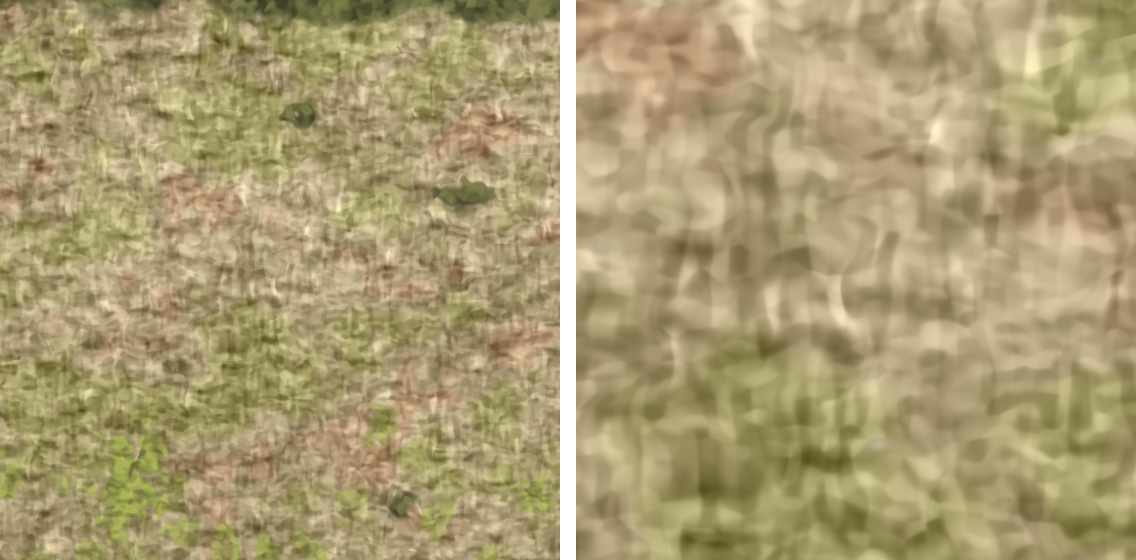
Left, the full canvas; right, a detail of the centre.
Give the GLSL for this texture, as a Shadertoy shader.

```glsl
#define STRAW vec3(0.660, 0.600, 0.455)
#define OLIVE_TINT vec3(-0.035, 0.0, -0.075)
#define RUST_TINT vec3(0.025, -0.035, -0.025)
#define LEAF_DARK vec3(0.42, 0.44, 0.19)
#define LEAF_LIGHT vec3(0.67, 0.72, 0.33)
#define SHRUB_DARK vec3(0.19, 0.20, 0.12)
#define SHRUB_LIGHT vec3(0.46, 0.47, 0.27)
#define GRAIN 0.20
#define HOLLOW_DEPTH 0.19
#define TUFT_GLOW 0.12
#define BUSHES 17

vec3 hash3(vec2 p) {
    vec3 q = fract(p.xyx * vec3(0.1031, 0.1030, 0.0973));
    q += dot(q, q.yzx + 33.33);
    return fract((q.xxy + q.yxz) * q.zyx);
}

// Soft cellular noise centred on zero: jittered points blended by distance
float cells(vec2 p) {
    vec2 id = floor(p);
    float sum = 0.0, total = 0.0;
    for (int y = -1; y <= 1; y++)
    for (int x = -1; x <= 1; x++) {
        vec2 cell = id + vec2(x, y);
        vec3 h = hash3(cell + 71.0);
        vec2 d = p - cell - h.xy;
        float weight = exp(-5.0 * dot(d, d));
        sum += weight * (h.z - 0.5);
        total += weight;
    }
    return sum / total;
}

// Scattered soft ellipses, present in the given share of the cells
float spots(vec2 p, vec2 radius, float share) {
    vec2 id = floor(p);
    float mask = 0.0;
    for (int y = -1; y <= 1; y++)
    for (int x = -1; x <= 1; x++) {
        vec2 cell = id + vec2(x, y);
        vec3 h = hash3(cell + 137.0);
        vec2 d = (p - cell - h.xy) / (radius * (0.7 + 0.6 * h.y));
        float strength = step(h.z, share) * (0.5 + 0.5 * h.x);
        mask = max(mask, strength * exp(-dot(d, d)));
    }
    return mask;
}

// Ragged plant outline around a centre
float plant(vec2 p, vec2 centre, vec2 radius, float ragged) {
    float body = 1.0 - length((p - centre) / radius);
    return smoothstep(-0.1, 0.45, body + ragged);
}

void mainImage(out vec4 fragColor, in vec2 fragCoord) {
    vec2 uv = fragCoord / iResolution.y;
    vec2 bent = uv + 0.010 * vec2(cells(uv * 35.0), cells(uv * 31.0 + 50.0));

    // Matted dry grass: broad patches, flat clumps, grains and upright blades
    float broad = cells(uv * vec2(4.0, 6.0) + 9.0);
    float clump = cells(bent * vec2(30.0, 62.0));
    float grain = cells(bent * vec2(85.0, 135.0) + 20.0);
    float blade = cells(bent * vec2(140.0, 42.0) + 40.0);
    float tone = 0.08 * broad + 0.20 * clump + GRAIN * grain + 0.15 * blade;
    tone += 0.03 * exp(-pow((uv.y - 0.58) / 0.2, 2.0)) - 0.005;

    // Shaded hollows with pale tufts standing above them
    vec2 field = bent * vec2(20.0, 30.0);
    float upper = smoothstep(0.35, 0.95, uv.y);
    float hollow = spots(field, vec2(0.42, 0.22), 0.25 + 0.20 * upper);
    float tuft = spots(field - vec2(0.1, 0.65), vec2(0.30, 0.55), 0.22 + 0.18 * upper);
    tone += TUFT_GLOW * tuft * (0.75 + 1.2 * blade) - HOLLOW_DEPTH * hollow;
    vec3 color = STRAW + tone * vec3(1.0, 0.98, 0.97);

    // Olive and rusty drifts of colour
    float drift = cells(uv * vec2(7.0, 9.0) + 80.0) + 0.5 * cells(bent * 24.0 + 30.0);
    color += OLIVE_TINT * smoothstep(-0.05, 0.4, drift);
    color += RUST_TINT * smoothstep(0.1, 0.45, -drift);

    // A few pale stones on the lower slope
    float stone = spots(uv * vec2(36.0, 44.0) + 60.0, vec2(0.18, 0.15), 0.025);
    color = mix(color, vec3(0.79, 0.74, 0.66), stone * (1.0 - upper));

    // Dark shrubs strung along an arc, and a fringe along the upper edge
    float leaf = cells(bent * vec2(80.0, 70.0) + 11.0);
    float ragged = 1.1 * cells(bent * vec2(48.0, 40.0) + 15.0) + 0.6 * leaf;
    float shrub = 0.0;
    for (int i = 0; i < 3; i++) {
        float n = float(i);
        vec2 centre = vec2(0.535, 0.785) + n * vec2(0.295, -0.135)
                    - n * (n - 1.0) * vec2(0.205, 0.21);
        vec2 radius = vec2(0.034, 0.027) + 0.018 * vec2(n * (2.0 - n), 0.0);
        shrub = max(shrub, plant(uv, centre, radius, ragged));
    }
    float edge = 0.985 - 0.025 * smoothstep(0.3, 0.6, uv.x) + 0.05 * cells(uv * vec2(9.0, 3.0));
    float fringe = smoothstep(-0.012, 0.025, uv.y - edge + 0.025 * ragged);
    float shrubLight = clamp(0.4 + 1.3 * leaf + 0.9 * cells(uv * 14.0), 0.0, 1.0);
    color = mix(color, mix(SHRUB_DARK, SHRUB_LIGHT, shrubLight), 0.85 * max(shrub, fringe));

    // Fresh green bushes near the lower edge, with one tall sapling
    float bush = plant(uv, vec2(0.225, 0.145), vec2(0.065, 0.105), ragged);
    for (int i = 0; i < BUSHES; i++) {
        vec3 h = hash3(vec2(float(i) * 3.7, 5.0));
        vec2 centre = vec2(fract(0.07 + 0.618 * float(i)), 0.25 * h.x * h.x);
        vec2 radius = vec2(0.022 + 0.018 * h.y, 0.025 + 0.020 * h.z);
        bush = max(bush, (0.4 + 0.45 * h.z) * plant(uv, centre, radius, ragged));
    }
    float leafLight = clamp(0.55 + 1.2 * leaf + 0.7 * grain, 0.0, 1.0);
    color = mix(color, mix(LEAF_DARK, LEAF_LIGHT, leafLight), 0.85 * bush);

    fragColor = vec4(clamp(color, 0.0, 1.0), 1.0);
}
```
